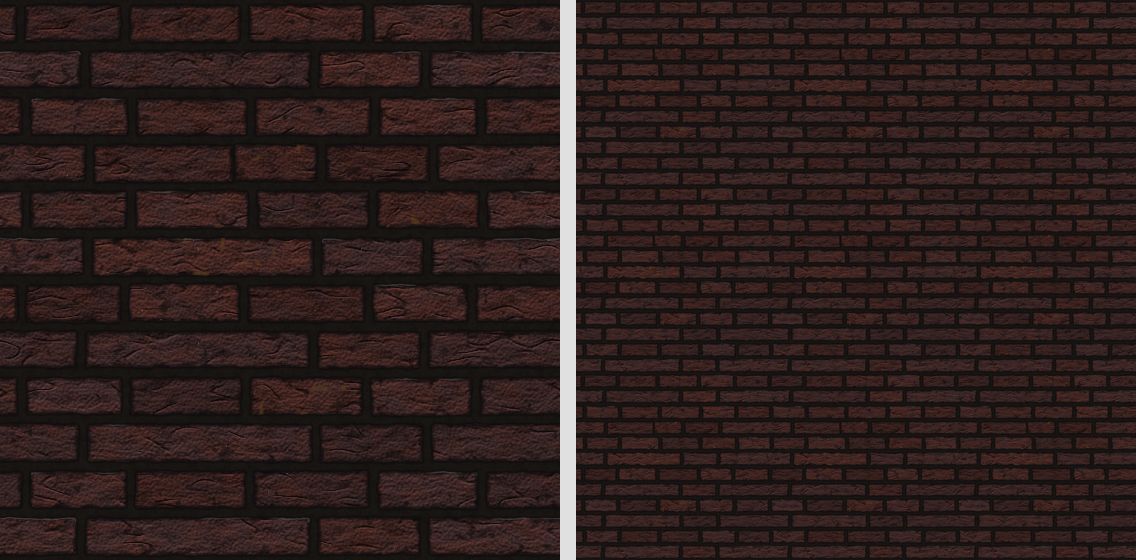
Left: one tile. Right: repeated 3 by 3.
Write a Shadertoy shader that draws this texture.

```glsl
// Dark weathered brick wall: twelve courses alternating five short and three long bricks.
#define COURSES 12.0
#define JOINT_HALF 0.0085
#define BRICK_HALF_HEIGHT 0.0325
#define EDGE_WOBBLE 0.0022
#define RELIEF_STRENGTH 2.3
#define SPLIT_COURSE 8.0
#define PLUM vec3(0.205, 0.137, 0.137)
#define RUST vec3(0.245, 0.135, 0.118)
#define SOOT vec3(0.062, 0.050, 0.055)
#define MORTAR vec3(0.098, 0.088, 0.078)
#define MORTAR_SHADE vec3(0.070, 0.057, 0.051)
#define OCHRE vec3(0.36, 0.24, 0.11)

// Left-hand joints of the bricks; the last long-course joint is the hairline split.
const float SHORT_JOINTS[5] = float[5](0.045, 0.232, 0.444, 0.663, 0.854);
const float LONG_JOINTS[4] = float[4](0.150, 0.564, 0.763, 0.413);

vec2 hash2(vec2 p) {
    vec3 q = fract(p.xyx * vec3(0.1031, 0.1030, 0.0973));
    q += dot(q, q.yzx + 33.33);
    return fract((q.xx + q.yz) * q.zy);
}

float corner(vec2 cell, vec2 offset, vec2 f, vec2 period, float seed) {
    vec2 id = mod(cell + offset, period) + seed * vec2(3.7, 9.1);
    float angle = 6.2832 * hash2(id).x;
    return dot(vec2(cos(angle), sin(angle)), f - offset);
}

// Gradient noise over the unit square, wrapping at whole-number periods.
float noise(vec2 uv, vec2 period, float seed) {
    vec2 p = uv * period, c = floor(p), f = p - c;
    vec2 u = f * f * f * (f * (f * 6.0 - 15.0) + 10.0);
    float low = mix(corner(c, vec2(0, 0), f, period, seed), corner(c, vec2(1, 0), f, period, seed), u.x);
    float high = mix(corner(c, vec2(0, 1), f, period, seed), corner(c, vec2(1, 1), f, period, seed), u.x);
    return 1.4 * mix(low, high, u.y);
}

float fbm(vec2 uv, vec2 period, float seed) {
    float sum = 0.0, amp = 0.5;
    for (int i = 0; i < 4; i++) {
        sum += amp * noise(uv, period, seed);
        period *= 2.0;
        amp *= 0.5;
    }
    return sum;
}

// Height of a brick face: layered clay, creases and grain.
float relief(vec2 uv, float seed) {
    vec2 warp = vec2(noise(uv, vec2(22), seed), noise(uv, vec2(16, 20), seed + 5.0));
    vec2 p = uv + vec2(0.008, 0.012) * warp;
    float crease = 1.0 - smoothstep(0.0, 0.13, abs(noise(p, vec2(13, 36), seed + 9.0)));
    crease *= smoothstep(0.0, 0.4, noise(uv, vec2(15, 22), seed + 13.0));
    return 0.55 * fbm(p, vec2(22, 54), seed) - 0.4 * crease + 0.18 * noise(uv, vec2(190), seed);
}

// Signed distance to the brick of this course; also gives the brick's seed.
float brickDistance(vec2 uv, out float seed, out float height) {
    float course = mod(floor(uv.y * COURSES), COURSES);
    bool isShort = mod(course, 2.0) > 0.5;
    int count = isShort ? 5 : (course == SPLIT_COURSE ? 4 : 3);
    float drift = 0.016 * (hash2(vec2(course, 41.0)).x - 0.5);
    float left = 2.0, right = 2.0, leftGap = JOINT_HALF, rightGap = JOINT_HALF;
    seed = 0.0;
    for (int i = 0; i < count; i++) {
        float joint = (isShort ? SHORT_JOINTS[i] : LONG_JOINTS[i]) + drift;
        joint += 0.008 * (hash2(vec2(course, float(i) + 7.0)).y - 0.5);
        float gap = !isShort && i == 3 ? 0.0022 : JOINT_HALF;
        float toLeft = fract(uv.x - joint), toRight = 1.0 - toLeft;
        if (toLeft < left) { left = toLeft; leftGap = gap; seed = course * 6.0 + float(i) + 1.0; }
        if (toRight < right) { right = toRight; rightGap = gap; }
    }
    vec2 vary = hash2(vec2(seed, 23.0)) - 0.5;
    height = (fract(uv.y * COURSES) - 0.5) / COURSES + 0.0025 * vary.x;
    float x = max(leftGap - left, rightGap - right);
    vec2 q = vec2(x, abs(height) - BRICK_HALF_HEIGHT - 0.002 * vary.y) + 0.004;
    return length(max(q, 0.0)) + min(max(q.x, q.y), 0.0) - 0.004;
}

void mainImage(out vec4 fragColor, in vec2 fragCoord) {
    vec2 uv = fragCoord / iResolution.xy;
    float seed, height;
    float d = brickDistance(uv, seed, height);
    d += EDGE_WOBBLE * (noise(uv, vec2(34), 3.0) + 0.9 * fbm(uv, vec2(90), 4.0));
    vec2 tone = hash2(vec2(seed, 71.0));

    // Brick face, lit from above
    float h = relief(uv, seed);
    float slope = h - relief(uv + vec2(-0.0006, 0.0019), seed);
    float patches = fbm(uv, vec2(18, 28), seed + 30.0);
    vec3 face = mix(PLUM, RUST, clamp(0.5 + 1.3 * patches + 0.8 * (tone.x - 0.5), 0.0, 1.0));
    face *= 0.88 + 0.22 * tone.y;
    face *= clamp(1.0 + RELIEF_STRENGTH * slope, 0.45, 1.5) * mix(0.62, 1.06, smoothstep(-0.5, 0.1, h));

    // Soot stains, pits, rare ochre and pale flecks
    float stain = smoothstep(0.2, 0.5, fbm(uv, vec2(26, 34), seed + 50.0));
    float pits = smoothstep(0.55, 0.75, noise(uv, vec2(64), seed + 60.0));
    float rim = smoothstep(-0.0075, -0.0005, d + 0.006 * fbm(uv, vec2(40), seed + 70.0));
    face = mix(face, SOOT, clamp(0.6 * stain + 0.6 * pits + 0.75 * rim, 0.0, 0.92));
    float fleck = smoothstep(0.5, 0.7, noise(uv, vec2(44), seed + 80.0)) * step(0.91, tone.x);
    face = mix(face, OCHRE, 0.6 * fleck);
    face += 0.16 * smoothstep(0.78, 0.9, noise(uv, vec2(120), seed + 90.0));

    // Thin chipped highlight along some upper edges
    float chip = smoothstep(-0.0035, -0.002, d) * step(0.026, height) * step(0.7, tone.y);
    face += 0.13 * chip * smoothstep(0.05, 0.3, noise(uv, vec2(12, 6), seed + 95.0));

    // Mortar, shaded next to the bricks
    float sand = 0.5 + 0.8 * fbm(uv, vec2(48), 2.0) + 0.35 * noise(uv, vec2(170), 6.0);
    vec3 mortar = mix(MORTAR_SHADE, MORTAR, clamp(sand + 0.25, 0.0, 1.0));
    mortar = mix(SOOT * 0.85, mortar, smoothstep(-0.001, 0.005, d));

    float soft = max(0.0011, 0.75 / iResolution.y);
    fragColor = vec4(mix(face, mortar, smoothstep(-soft, soft, d)), 1.0);
}
```
